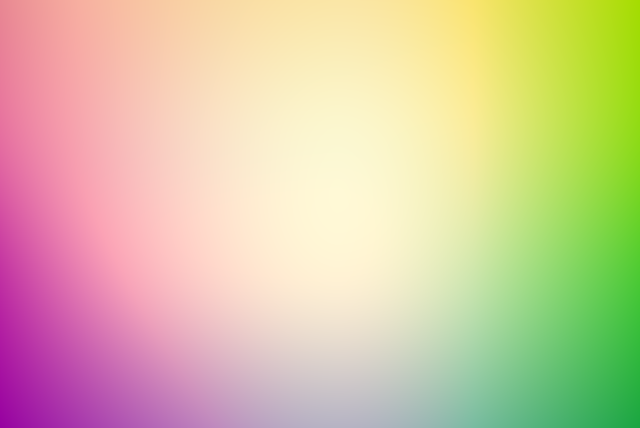
Write a WebGL 2 fragment shader that draws this background.

```glsl
#version 300 es
precision highp float;

#define CREAM_X 0.527     // horizontal place of the bright crest
#define GOLD_X 0.740      // horizontal place of the gold ridge
#define CREST_POWER 1.8   // flatness of the bright crest
#define EDGE_EASE 0.15    // bend of the fade from the left edge to pink

uniform vec2 u_resolution;
out vec4 fragColor;

// Cubic segment from p to q with the given end slopes
vec4 hermite(vec4 p, vec4 q, vec4 slopeP, vec4 slopeQ, float t) {
    float s = 1.0 - t;
    return s * s * ((1.0 + 2.0 * t) * p + t * slopeP)
         + t * t * ((1.0 + 2.0 * s) * q - s * slopeQ);
}

// Smooth vertical strand: rgb is its colour, w its horizontal place
vec4 strand(vec4 bottom, vec4 low, vec4 high, vec4 top, float y) {
    float t = 3.0 * y;
    vec4 slopeLow = 0.5 * (high - bottom);
    vec4 slopeHigh = 0.5 * (top - low);
    if (t < 1.0) return hermite(bottom, low, low - bottom, slopeLow, t);
    if (t < 2.0) return hermite(low, high, slopeLow, slopeHigh, t - 1.0);
    return hermite(high, top, slopeHigh, top - high, t - 2.0);
}

// Position of x between two strands, from 0 to 1
float between(vec4 a, vec4 b, float x) {
    return clamp((x - a.w) / (b.w - a.w), 0.0, 1.0);
}

// Fade that levels off as it reaches the crest
float crestFade(float t) {
    return 1.0 - pow(1.0 - t, CREST_POWER);
}

void main() {
    vec2 uv = gl_FragCoord.xy / u_resolution;

    // Five strands from left to right
    vec4 magenta = strand(vec4(0.59, 0.0, 0.63, 0.0), vec4(0.745, 0.175, 0.635, 0.0),
                          vec4(0.895, 0.425, 0.627, 0.0), vec4(0.91, 0.53, 0.57, 0.0), uv.y);
    vec4 pink = strand(vec4(0.745, 0.54, 0.745, 0.338), vec4(0.97, 0.64, 0.725, 0.202),
                       vec4(0.965, 0.62, 0.68, 0.111), vec4(0.968, 0.686, 0.627, 0.124), uv.y);
    vec4 cream = strand(vec4(0.71, 0.70, 0.765, CREAM_X), vec4(0.995, 0.94, 0.83, CREAM_X),
                        vec4(0.985, 0.97, 0.82, CREAM_X), vec4(0.98, 0.90, 0.65, CREAM_X), uv.y);
    vec4 gold = strand(vec4(0.47, 0.733, 0.63, GOLD_X), vec4(0.785, 0.894, 0.675, GOLD_X),
                       vec4(0.97, 0.925, 0.61, GOLD_X), vec4(0.98, 0.894, 0.43, GOLD_X), uv.y);
    vec4 green = strand(vec4(0.10, 0.647, 0.255, 1.0), vec4(0.28, 0.784, 0.204, 1.0),
                        vec4(0.545, 0.855, 0.086, 1.0), vec4(0.647, 0.863, 0.0, 1.0), uv.y);

    // Blend neighbouring strands across the canvas
    float edge = between(magenta, pink, uv.x);
    edge += EDGE_EASE * edge * (1.0 - edge);
    vec3 color = mix(magenta.rgb, pink.rgb, edge);
    color = mix(color, cream.rgb, crestFade(between(pink, cream, uv.x)));
    color = mix(color, gold.rgb, 1.0 - crestFade(1.0 - between(cream, gold, uv.x)));
    color = mix(color, green.rgb, between(gold, green, uv.x));

    fragColor = vec4(clamp(color, 0.0, 1.0), 1.0);
}
```
